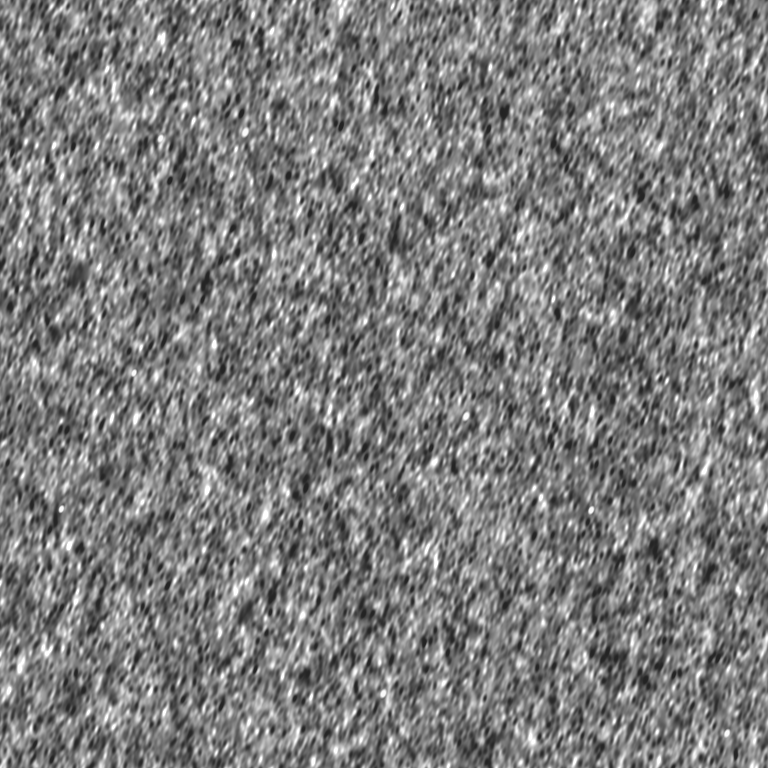
This texture is drawn by a Shadertoy shader. Its source:

```glsl
// Fine grey stony grain, lit from the side, with a few bright specks and dark pits.

#define GRAIN vec2(165.0, 100.0)  // grain cells across and up the canvas
#define LEAN 0.24                 // sideways lean of the grains
#define SIDE_LIGHT 3.0            // strength of the lit slope on each grain
#define BASE_GREY 0.477
#define FINE 0.185
#define COARSE 0.13
#define CLOUD 0.05
#define SKEW 0.3                  // lifts the highlights, softens the shadows
#define SPECK_CELLS 7.0
#define SPECK_SHARE 0.16
#define PIT_SHARE 0.06

vec3 hash3(vec3 p) {
    p = fract(p * vec3(0.1031, 0.1030, 0.0973));
    p += dot(p, p.yxz + 33.33);
    return fract((p.xxy + p.yxx) * p.zyx);
}

// Cellular noise: scattered bumps of random sign, two per cell, each lit from one side.
float grains(vec2 p, float seed) {
    vec2 cell = floor(p), local = fract(p);
    float sum = 0.0;
    for (int y = -1; y <= 1; y++)
    for (int x = -1; x <= 1; x++)
    for (int k = 0; k < 2; k++) {
        vec2 neighbour = vec2(x, y);
        vec3 rnd = hash3(vec3(cell + neighbour, seed + float(k) * 17.0));
        vec2 d = local - neighbour - rnd.xy;
        float bump = max(1.0 - dot(d, d), 0.0);
        sum += (rnd.z * 2.0 - 1.0) * bump * bump * bump * (1.0 + SIDE_LIGHT * d.x);
    }
    return sum;
}

// Sparse blemishes: x is the bright speck mask, y the dark pit mask.
vec2 blemishes(vec2 uv) {
    vec2 p = uv * SPECK_CELLS;
    vec2 cell = floor(p);
    vec3 place = hash3(vec3(cell, 71.0));
    vec3 kind = hash3(vec3(cell, 93.0));
    vec2 d = (fract(p) - 0.2 - 0.6 * place.xy) / SPECK_CELLS;
    d.x -= LEAN * d.y;
    float dist = length(d * vec2(1.0, 0.7));
    float radius = mix(0.003, 0.0065, place.z);
    float speck = smoothstep(radius, radius * 0.4, dist) * step(kind.x, SPECK_SHARE);
    float pit = smoothstep(0.015, 0.004, dist) * step(1.0 - PIT_SHARE, kind.x);
    return vec2(speck, pit);
}

void mainImage(out vec4 fragColor, in vec2 fragCoord) {
    vec2 uv = fragCoord / iResolution.y;
    vec2 p = vec2(uv.x - LEAN * uv.y, uv.y) * GRAIN;

    // Grain at three sizes
    float v = FINE * grains(p, 3.0)
            + COARSE * grains(p * 0.47 + 40.3, 11.0)
            + CLOUD * grains(p * vec2(0.14, 0.2) + 90.7, 29.0);
    float grey = BASE_GREY + v + SKEW * v * v;

    // Soft floor keeps the deepest shadows off black
    grey = 0.13 + 0.5 * (grey - 0.13 + sqrt((grey - 0.13) * (grey - 0.13) + 0.004));

    vec2 marks = blemishes(uv);
    grey = mix(grey, 0.14, 0.75 * marks.y);
    grey = mix(grey, 0.98, marks.x);
    fragColor = vec4(vec3(clamp(grey, 0.0, 1.0)), 1.0);
}
```
